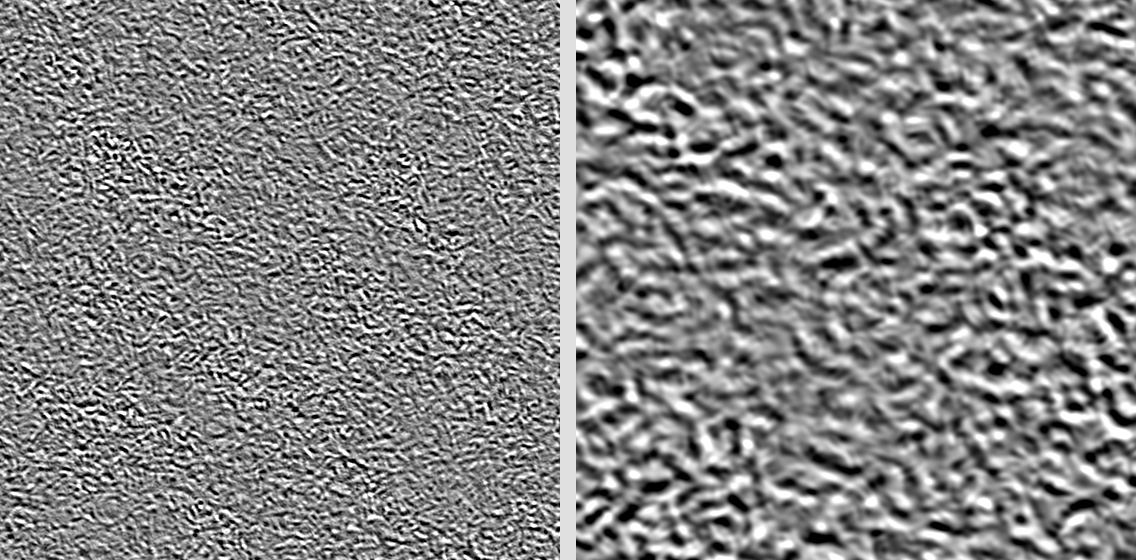
Left: the whole. Right: its middle third, enlarged.
Write a three.js fragment shader that draws this texture.

```glsl
// Draws a dense grey grain of small tilted blobs and short ripples, with patches of stronger contrast.
varying vec2 vUv;

const float CELLS = 52.0;            // grain cells across the canvas
const int RIPPLES = 4;               // ripples scattered in each cell
const float FREQ_MIN = 0.80;         // ripple cycles per cell
const float FREQ_MAX = 1.70;
const float RIPPLE_ANGLE = 1.31;     // mean direction across the ripples
const float ANGLE_SPREAD = 1.45;     // largest deviation from that direction
const float FINE_SCALE = 1.9;        // size ratio of the fine grain
const float FINE_AMOUNT = 0.30;
const float MEAN_GREY = 0.512;
const float CONTRAST = 0.252;
const float PATCH_ANGLE = -0.65;     // patches run down to the right
const vec2 PATCH_FREQ = vec2(7.0, 14.0);
const float PATCH_LOW = 0.78;        // contrast gain in calm and strong patches
const float PATCH_HIGH = 1.40;
const float TAU = 6.2831853;

vec3 hash3(vec3 p) {
  p = fract(p * vec3(0.1031, 0.1030, 0.0973));
  p += dot(p, p.yxz + 33.33);
  return fract((p.xxy + p.yxx) * p.zyx);
}

float valueNoise(vec2 p) {
  vec2 cell = floor(p);
  vec2 f = fract(p);
  f = f * f * (3.0 - 2.0 * f);
  float a = hash3(vec3(cell, 71.0)).x;
  float b = hash3(vec3(cell + vec2(1.0, 0.0), 71.0)).x;
  float c = hash3(vec3(cell + vec2(0.0, 1.0), 71.0)).x;
  float d = hash3(vec3(cell + vec2(1.0, 1.0), 71.0)).x;
  return mix(mix(a, b, f.x), mix(c, d, f.x), f.y);
}

// Sum of windowed waves at random places; spread is close to one.
float rippleNoise(vec2 p, float seed) {
  vec2 home = floor(p);
  float sum = 0.0;
  for (int y = -1; y <= 1; y++) {
    for (int x = -1; x <= 1; x++) {
      vec2 cell = home + vec2(float(x), float(y));
      for (int i = 0; i < RIPPLES; i++) {
        float id = seed + float(i) * 3.0;
        vec3 place = hash3(vec3(cell, id));
        vec2 offset = p - cell - place.xy;
        float window = max(1.0 - dot(offset, offset), 0.0);
        vec3 wave = hash3(vec3(cell + 17.0, id + 41.0));
        float angle = RIPPLE_ANGLE + ANGLE_SPREAD * (place.z + wave.x - 1.0);
        float freq = mix(FREQ_MIN, FREQ_MAX, wave.y);
        float along = dot(offset, vec2(cos(angle), sin(angle)));
        sum += window * window * window * cos(TAU * (freq * along + wave.z));
      }
    }
  }
  return sum;
}

void main() {
  // Coarse blobs with finer specks on top
  float grain = rippleNoise(vUv * CELLS, 1.0);
  grain += FINE_AMOUNT * rippleNoise(vUv * CELLS * FINE_SCALE, 23.0);

  // Slanted patches of calm and strong contrast
  vec2 dir = vec2(cos(PATCH_ANGLE), sin(PATCH_ANGLE));
  vec2 slanted = vec2(dot(vUv, dir), dot(vUv, vec2(-dir.y, dir.x)));
  float strength = valueNoise(slanted * PATCH_FREQ + 20.0);
  float gain = mix(PATCH_LOW, PATCH_HIGH, strength * strength);

  float grey = MEAN_GREY + CONTRAST * gain * grain;
  gl_FragColor = vec4(vec3(clamp(grey, 0.0, 1.0)), 1.0);
}
```
